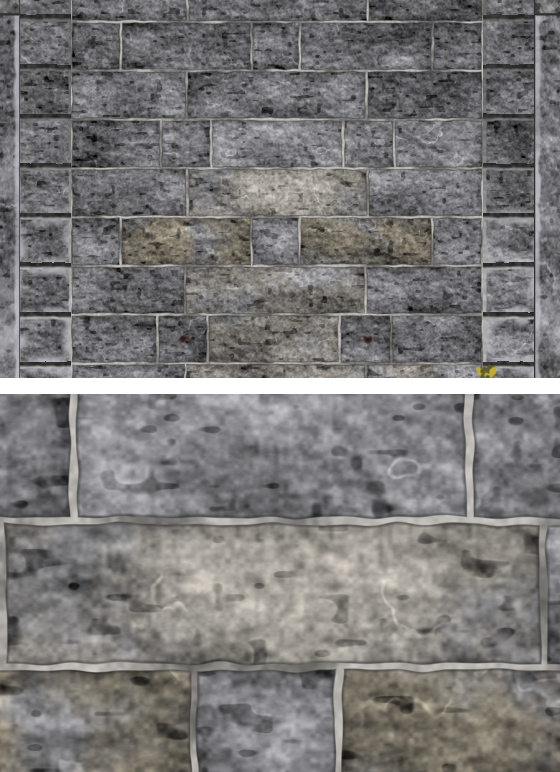
Top, the full canvas; bottom, a detail of the centre.
This texture is drawn by a Shadertoy shader. Its source:

```glsl
// Weathered grey ashlar wall with pale mortar, flanked by grooved quoins and pilasters.

// Layout, in units of the canvas height
const float COURSE = 0.1291, COURSE_BASE = 0.0386;
const float WALL_L = 0.188, WALL_R = 1.277;
const float QUOIN = 0.1312, QUOIN_BASE = 0.0428, QUOIN_FACE = 0.86;
const vec2 QUOIN_LEFT = vec2(0.054, 0.182), QUOIN_RIGHT = vec2(1.287, 1.413);
const float CAP_Y = 0.962;
const float JOINT = 0.0031;         // half width of the mortar
const float JOINT_SHIFT = 0.010;    // joint variation between courses
// Joints of wide courses and the two kinds of narrow courses
const vec4 JOINTS_WIDE = vec4(0.492, 0.492, 0.969, 0.969);
const vec4 JOINTS_A = vec4(0.421, 0.554, 0.903, 1.039);
const vec4 JOINTS_B = vec4(0.318, 0.664, 0.792, 1.143);
// Tones and colours
const float STONE = 0.435, BLOTCH = 0.50, GRAIN = 0.13, RELIEF = 0.36;
const vec3 COOL = vec3(0.99, 0.99, 1.02), WARM = vec3(1.06, 1.0, 0.87);
const vec3 MORTAR = vec3(0.70, 0.69, 0.67), SALT = vec3(0.75, 0.75, 0.78);
const vec3 SHADOW = vec3(0.19, 0.18, 0.18), RUST = vec3(0.30, 0.20, 0.17);
const vec3 LEAF = vec3(0.36, 0.36, 0.17), FLOWER = vec3(0.75, 0.67, 0.22);

float hash(vec2 p) {
    vec3 q = fract(vec3(p.xyx) * 0.1031);
    q += dot(q, q.yzx + 33.33);
    return fract((q.x + q.y) * q.z);
}

float noise(vec2 p) {
    vec2 i = floor(p), f = fract(p);
    f = f * f * (3.0 - 2.0 * f);
    return mix(mix(hash(i), hash(i + vec2(1, 0)), f.x),
               mix(hash(i + vec2(0, 1)), hash(i + 1.0), f.x), f.y);
}

float fbm(vec2 p) {
    float sum = 0.0, amp = 0.5;
    for (int i = 0; i < 5; i++) {
        sum += amp * noise(p);
        p = mat2(1.6, 1.2, -1.2, 1.6) * p + 7.3;
        amp *= 0.5;
    }
    return sum / 0.97;
}

// Grey level of a rough stone face: stains, grain, chips and embossed relief
float stoneTone(vec2 p, float seed) {
    vec2 q = p + seed * vec2(37.0, 61.0);
    float tone = STONE + 0.07 * (seed - 0.5);
    tone += BLOTCH * (fbm(q * vec2(9.0, 15.0)) - 0.5);
    tone += GRAIN * (noise(q * 230.0) + noise(q * 110.0) - 1.0);
    vec2 r = q * vec2(42.0, 62.0);
    tone += RELIEF * (fbm(r) - fbm(r + vec2(0.15, 0.4)));
    tone -= 0.17 * smoothstep(0.74, 0.88, noise(q * vec2(55.0, 100.0)));
    float vein = 1.0 - smoothstep(0.0, 0.025, abs(fbm(q * 10.0) - 0.5));
    return tone + 0.13 * vein * smoothstep(0.62, 0.78, noise(q * 17.0));
}

// Coursed blocks between the quoins
vec3 wall(vec2 p, float px) {
    vec2 w = p + 0.0035 * (vec2(noise(p * 45.0), noise(p * 45.0 + 19.0)) - 0.5);
    float row = floor((w.y - COURSE_BASE) / COURSE);
    float y = w.y - COURSE_BASE - row * COURSE;
    float kind = mod(row, 4.0);
    vec4 joints = kind == 0.0 ? JOINTS_A : kind == 2.0 ? JOINTS_B : JOINTS_WIDE;
    joints += JOINT_SHIFT * (hash(vec2(row + 9.0, 3.0)) - 0.5);
    float left = WALL_L, right = WALL_R;
    for (int i = 0; i < 4; i++) {
        if (w.x > joints[i]) left = joints[i];
        else right = min(right, joints[i]);
    }
    float sideways = min(w.x - left, right - w.x), upright = min(y, COURSE - y);
    float edge = min(sideways, upright);
    float seed = hash(vec2(row + 11.0, floor(left * 90.0)));

    float tone = stoneTone(p, seed);
    vec2 c = (p - vec2(0.74, 0.56)) / vec2(0.34, 0.30);
    tone += 0.10 * exp(-dot(c, c)) - 0.06 * smoothstep(0.55, 1.0, p.y);
    tone -= 0.06 * (1.0 - smoothstep(0.003, 0.022, edge));
    float warmth = row == 2.0 && right - left > 0.3 ? 0.9 : 0.5 * step(0.68, seed) * step(p.y, 0.56);
    vec3 color = tone * mix(COOL, WARM, warmth * smoothstep(0.25, 0.6, fbm(p * 11.0)));

    // Mortar with a shaded lip and worn, soot-dark stretches
    float width = JOINT * (0.65 + 0.7 * noise(p * 32.0));
    color = mix(SHADOW, color, smoothstep(width, width + 0.0035, edge) * 0.55 + 0.45);
    float wear = smoothstep(0.24, 0.65, fbm(p * 16.0 + 5.0));
    vec3 fill = MORTAR * mix(0.62, 1.06, wear) + 0.12 * (noise(p * 180.0) - 0.5);
    return mix(fill, color, smoothstep(width - px, width + px, edge));
}

// Quoin blocks, each undercut by a dark groove with a pale ledge
vec3 quoin(vec2 p, vec2 span, float px) {
    vec2 w = p + 0.003 * (vec2(noise(p * 50.0), noise(p * 50.0 + 8.0)) - 0.5);
    float row = floor((w.y - QUOIN_BASE) / QUOIN);
    float y = w.y - QUOIN_BASE - row * QUOIN, top = QUOIN * QUOIN_FACE;
    float edge = min(min(w.x - span.x, span.y - w.x), min(y, top - y));
    float tone = stoneTone(p, hash(vec2(row + 5.0, span.x * 40.0))) - 0.015;
    float low = 1.0 - smoothstep(0.2, 0.8, p.y);
    float salt = low * (1.0 - smoothstep(0.0, 0.025, edge)) * smoothstep(0.35, 0.7, fbm(p * 21.0));
    vec3 face = mix(tone * COOL, SALT, 0.8 * salt);
    float rise = clamp((y - top) / (QUOIN - top), 0.0, 1.0);
    vec3 groove = mix(vec3(0.42 + 0.25 * low), SHADOW, smoothstep(0.15, 0.6, rise));
    groove += 0.12 * (noise(p * 120.0) - 0.5);
    return mix(groove, face, smoothstep(-px, px, edge));
}

// Plain outer pilaster; inward is the distance from its inner edge
vec3 pilaster(vec2 p, float inward, float px) {
    float tone = stoneTone(p * vec2(1.0, 0.7), 0.45);
    float arris = 1.0 - smoothstep(0.010, 0.020, inward + 0.006 * (noise(p * 40.0) - 0.5));
    float salt = arris * (0.5 + 0.4 * noise(p * vec2(30.0, 9.0)));
    salt += 0.5 * smoothstep(0.5, 0.75, fbm(p * 12.0)) * (1.0 - p.y);
    vec3 color = mix(tone * COOL, SALT, clamp(salt, 0.0, 0.9));
    color = mix(color, vec3(tone - 0.08), smoothstep(-px, px, p.y - CAP_Y));
    float seam = min(inward, abs(p.y - CAP_Y));
    return mix(SHADOW, color, smoothstep(0.001, 0.005, seam));
}

void mainImage(out vec4 fragColor, in vec2 fragCoord) {
    float px = 1.0 / iResolution.y;
    vec2 p = fragCoord * px;
    vec3 color = wall(p, px);
    if (p.x < WALL_L) color = quoin(p, QUOIN_LEFT, px);
    if (p.x > WALL_R) color = quoin(p, QUOIN_RIGHT, px);
    if (p.x < QUOIN_LEFT.x) color = pilaster(p, QUOIN_LEFT.x - p.x, px);
    if (p.x > QUOIN_RIGHT.y) color = pilaster(p, p.x - QUOIN_RIGHT.y, px);

    // Rusted sockets in the short blocks of the lowest full course
    for (int i = 0; i < 2; i++) {
        vec2 d = (p - vec2(0.487 + 0.486 * float(i), 0.102)) / vec2(0.013, 0.010);
        float r = length(d) + 0.8 * (noise(p * 110.0) - 0.5);
        color = mix(color, mix(SHADOW * 0.6, RUST, smoothstep(0.2, 0.8, r)), 1.0 - smoothstep(0.6, 1.1, r));
    }
    // Small flowering weed at the foot of the wall
    for (int i = 0; i < 24; i++) {
        float k = float(i);
        vec2 center = vec2(1.256 + 0.05 * hash(vec2(k, 2.0)), 0.032 * hash(vec2(k, 7.0)));
        float dot_ = 1.0 - smoothstep(0.0035, 0.0035 + 2.0 * px, length(p - center));
        color = mix(color, mix(LEAF, FLOWER, step(0.5, hash(vec2(k, 4.0)))), dot_);
    }
    fragColor = vec4(clamp(color, 0.0, 1.0), 1.0);
}
```
